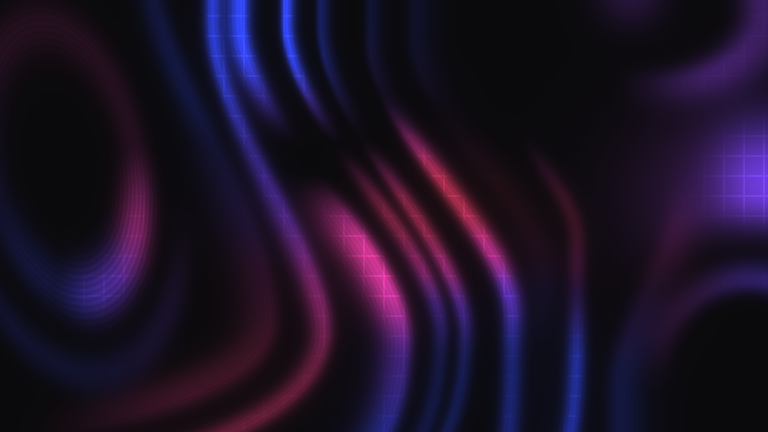
This background is drawn by a WebGL 1 fragment shader. Its source:

```glsl
precision highp float;
// Dark backdrop of flowing neon ribbons, with soft rings and glows at the sides.
// Each ribbon is an S-curve x(y) lit by a soft profile whose hue drifts along
// its length; a fine square grid shows up wherever there is enough light.

uniform vec2 u_resolution;

#define BASE vec3(0.040, 0.037, 0.044)
#define BLUE vec3(0.15, 0.24, 0.92)
#define VIOLET vec3(0.40, 0.20, 0.86)
#define MAGENTA vec3(0.84, 0.19, 0.62)
#define RED vec3(0.80, 0.18, 0.33)
#define GRID_CELL 0.0463
#define GRID_WIDTH 0.0007
#define GRID_GAIN 0.5
#define STRAND_GAIN 0.035
#define STRAND_FREQ 650.0
#define SKIRT_GAIN 0.14

// Hue ramp from cold (0) to warm (1).
vec3 neon(float warmth) {
  vec3 c = mix(BLUE, VIOLET, smoothstep(0.05, 0.45, warmth));
  c = mix(c, MAGENTA, smoothstep(0.4, 0.78, warmth));
  return mix(c, RED, smoothstep(0.75, 1.0, warmth));
}

float bell(float d, float width) {
  return exp(-d * d / (width * width));
}

// Bell with separate widths on its negative and positive sides.
float softEdge(float d, vec2 widths) {
  return bell(d, d < 0.0 ? widths.x : widths.y);
}

// curve: top x, sideways travel, start y, end y; bend: pull back near the bottom
// gains: light at top, middle, bottom; tone: warm centre, spread, peak, rise y
vec3 ribbon(vec2 p, vec4 curve, float bend, vec2 widths, vec3 gains, vec4 tone) {
  float span = curve.w - curve.z;
  float t = clamp((p.y - curve.z) / span, 0.0, 1.0);
  float tail = max(p.y - 0.695, 0.0);
  float x = curve.x + curve.y * t * t * (3.0 - 2.0 * t) - bend * tail * tail * tail;
  float slope = curve.y * 6.0 * t * (1.0 - t) / span - 3.0 * bend * tail * tail;
  float d = (p.x - x) / sqrt(1.0 + slope * slope);

  widths.x *= mix(0.5, 1.0, smoothstep(0.2, 0.55, p.y));
  float low = smoothstep(0.65, 0.85, p.y);
  float gain = gains.x * (1.0 - smoothstep(0.10, 0.35, p.y))
             + gains.y * smoothstep(tone.w, tone.w + 0.2, p.y) * (1.0 - low)
             + gains.z * low;
  float strands = 1.0 + STRAND_GAIN * sin(d * STRAND_FREQ);
  float profile = (1.0 - SKIRT_GAIN) * softEdge(d, widths)
                + SKIRT_GAIN * softEdge(d, 2.3 * widths);
  return neon(tone.z * bell(p.y - tone.x, tone.y)) * gain * strands * profile;
}

vec3 ribbons(vec2 p) {
  vec3 c = ribbon(p, vec4(0.336, 0.289, -0.139, 0.764), 18.0, vec2(0.068, 0.026),
                  vec3(0.24, 0.15, 0.24), vec4(0.85, 0.40, 0.92, 0.10));
  c *= smoothstep(0.02, 0.48, p.x);
  c += ribbon(p, vec4(0.491, 0.264, 0.046, 0.81), 7.6, vec2(0.033, 0.022),
              vec3(0.78, 0.50, 0.42), vec4(0.95, 0.55, 0.92, 0.12));
  c += ribbon(p, vec4(0.556, 0.380, 0.046, 0.81), 1.55, vec2(0.054, 0.022),
              vec3(1.00, 0.92, 0.50), vec4(0.58, 0.33, 0.82, 0.39));
  c += ribbon(p, vec4(0.662, 0.361, 0.050, 0.787), 1.5, vec2(0.022, 0.018),
              vec3(1.00, 0.50, 0.22), vec4(0.50, 0.25, 0.93, 0.32));
  c += ribbon(p, vec4(0.741, 0.336, 0.058, 0.787), 1.5, vec2(0.017, 0.021),
              vec3(0.34, 0.58, 0.28), vec4(0.50, 0.25, 0.94, 0.30));
  c += ribbon(p, vec4(0.856, 0.329, 0.093, 0.741), 0.3, vec2(0.022, 0.026),
              vec3(0.17, 0.76, 0.42), vec4(0.45, 0.26, 0.98, 0.21));
  c += ribbon(p, vec4(0.961, 0.300, 0.090, 0.650), 0.0, vec2(0.036, 0.042),
              vec3(0.12, 0.09, 0.03), vec4(0.45, 0.25, 0.95, 0.22));
  c += ribbon(p, vec4(1.192, 0.144, 0.231, 0.556), 0.5, vec2(0.022, 0.020),
              vec3(0.00, 0.20, 0.58), vec4(0.50, 0.22, 0.95, 0.28));
  c += ribbon(p, vec4(1.574, -0.139, 0.450, 0.900), 0.0, vec2(0.030, 0.055),
              vec3(0.00, 0.13, 0.21), vec4(0.55, 0.25, 0.74, 0.38));
  return c;
}

// Tilted oval at the left with fine contour lines and a faint outer echo.
vec3 leftOval(vec2 p) {
  vec2 q = p - vec2(0.144, 0.37);
  q.x -= 0.15 * q.y;
  q /= vec2(0.165, 0.30);
  float r = length(q);
  vec2 n = q / max(r, 0.001);
  float gain = 0.12 + 0.40 * smoothstep(0.5, 1.0, dot(n, vec2(0.62, 0.785)))
             + 0.08 * smoothstep(0.2, 0.9, n.y);
  float ring = softEdge(r - 1.05, vec2(0.25, 0.20)) * (1.0 + 0.09 * sin(r * 120.0));
  float echo = 0.14 * bell(r - 1.65, 0.17) * smoothstep(0.1, 0.8, n.y);
  float warmth = clamp(0.62 - 0.35 * n.y + 0.32 * n.x, 0.0, 0.74);
  return neon(warmth) * ring * gain + neon(0.15 + 0.4 * max(n.x, 0.0)) * echo;
}

// Upper arc, edge glow and rimmed dark disc at the right.
vec3 rightGlows(vec2 p) {
  vec2 a = (p - vec2(1.505, 0.023)) / vec2(0.26, 0.17);
  float arc = softEdge(length(a) - 1.0, vec2(0.20, 0.32)) * smoothstep(-0.4, 0.7, a.x);
  float core = bell(length(p - vec2(1.46, -0.02)), 0.08);
  vec3 c = neon(0.50) * (0.40 * arc + 0.24 * core);

  vec2 toDisc = p - vec2(1.736, 0.856);
  float r = length(toDisc);
  float side = smoothstep(-0.2, 0.05, toDisc.x);
  float above = smoothstep(0.08, -0.16, toDisc.y);
  c += neon(mix(0.62, 0.32, side)) * softEdge(r - 0.208, vec2(0.030, 0.045))
     * mix(0.16, 0.40, side) * above;

  vec2 g = p - vec2(1.775, 0.42);
  float glow = 0.80 * bell(length(g / vec2(0.12, 0.14)), 1.0);
  float haze = 0.22 * bell(length((g + vec2(0.12, -0.03)) / vec2(0.22, 0.20)), 1.0);
  return c + (neon(0.36) * glow + neon(0.56) * haze) * smoothstep(0.24, 0.40, r);
}

void main() {
  // Height is one unit; y runs downward from the top edge.
  vec2 centred = (gl_FragCoord.xy - 0.5 * u_resolution) / u_resolution.y;
  vec2 p = vec2(centred.x + 0.8889, 0.5 - centred.y);
  vec3 light = ribbons(p) + leftOval(p) + rightGlows(p);

  // Centred grid, brightened by the light beneath it.
  vec2 toLine = abs(fract(centred / GRID_CELL + 0.5) - 0.5) * GRID_CELL;
  float soft = 0.6 / u_resolution.y;
  float grid = 1.0 - smoothstep(GRID_WIDTH - soft, GRID_WIDTH + soft, min(toLine.x, toLine.y));
  float level = max(light.r, max(light.g, light.b));
  light += (light + 0.12 * level) * grid * GRID_GAIN * smoothstep(0.1, 0.6, level);

  gl_FragColor = vec4(BASE + light, 1.0);
}
```
